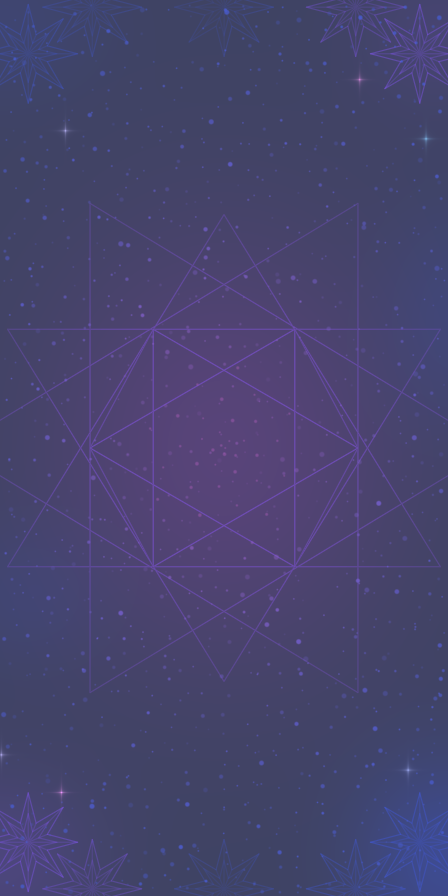
A Shadertoy shader for this background:

```glsl
#define BASE vec3(0.246, 0.262, 0.388)
#define HEART vec3(0.345, 0.265, 0.475)
#define BLUE vec3(0.24, 0.33, 0.76)
#define VIOLET vec3(0.47, 0.31, 0.80)
#define PINK vec3(0.72, 0.38, 0.76)
#define LINE_WIDTH 0.0027
#define LINE_ALPHA 0.72
#define ROSETTE_RADIUS 0.11
#define DOT_ALPHA 0.85
#define CLUSTER_COUNT 34

float hash(vec2 p) {
    vec3 q = fract(p.xyx * vec3(0.1031, 0.1030, 0.0973));
    q += dot(q, q.yzx + 33.33);
    return fract((q.x + q.y) * q.z);
}

float segment(vec2 p, vec2 a, vec2 b) {
    vec2 d = b - a;
    return length(p - a - d * clamp(dot(p - a, d) / dot(d, d), 0.0, 1.0));
}

// Antialiased line coverage
float stroke(float d, float px) {
    return clamp((0.5 * (LINE_WIDTH + px) - d) / px, 0.0, 1.0) * min(1.0, LINE_WIDTH / px);
}

float glow(vec2 p, vec2 center, vec2 radius) {
    vec2 q = (p - center) / radius;
    return exp(-dot(q, q));
}

// Two opposed triangles in a folded quadrant: size = (tip, base, half base)
float trianglePair(vec2 p, vec3 size) {
    vec2 corner = vec2(-size.y, size.z), tip = vec2(size.x, 0.0);
    float side = min(segment(p, corner, tip), segment(vec2(-p.x, p.y), corner, tip));
    return min(side, segment(p, vec2(size.y, 0.0), size.yz));
}

// Eight-pointed rosette with nested outlines and spokes
float rosette(vec2 p, float radius, float px) {
    float sector = 0.785398;
    float angle = atan(p.x, p.y);
    angle = abs(mod(angle + 0.5 * sector, sector) - 0.5 * sector);
    vec2 q = length(p) * vec2(cos(angle), sin(angle));
    vec2 notch = radius * 0.42 * vec2(cos(0.5 * sector), sin(0.5 * sector));
    float outer = segment(q, vec2(radius, 0.0), notch);
    float inner = segment(q, vec2(radius * 0.58, 0.0), notch * 0.55);
    float spoke = min(segment(q, vec2(0.0), vec2(radius, 0.0)), segment(q, vec2(0.0), notch));
    return stroke(outer, px) + 0.7 * stroke(inner, px) + 0.6 * stroke(spoke, px);
}

float disc(float d, float radius, float px) {
    return 1.0 - smoothstep(radius - px, radius + px, d);
}

// One random dot per grid cell
float dots(vec2 p, float cells, float seed, float px) {
    vec2 id = floor(p * cells);
    vec2 spot = 0.15 + 0.7 * vec2(hash(id + seed), hash(id + seed + 17.3));
    float radius = mix(0.0014, 0.0056, pow(hash(id + seed + 41.7), 3.0));
    float shown = step(0.38, hash(id + seed + 73.1));
    float strength = mix(0.2, 1.0, hash(id + seed + 9.2));
    return shown * strength * disc(length(fract(p * cells) - spot) / cells, radius, px);
}

void mainImage(out vec4 fragColor, in vec2 fragCoord) {
    vec2 p = fragCoord / iResolution.xy * vec2(1.0, 2.0);
    float px = 2.0 / iResolution.y;
    vec2 c = p - vec2(0.5, 1.0);
    vec2 folded = abs(c);

    // Backdrop and glows
    vec3 color = mix(BASE, HEART, glow(c, vec2(0.0), vec2(0.39, 0.47)));
    float blueGlow = 0.20 * glow(p, vec2(1.03, 1.30), vec2(0.17, 0.24))
        + 0.14 * glow(p, vec2(0.05, 0.67), vec2(0.18, 0.16))
        + 0.48 * glow(p, vec2(1.0, 0.08), vec2(0.20, 0.22))
        + 0.15 * glow(p, vec2(0.0, 1.95), vec2(0.22, 0.17));
    float violetGlow = 0.24 * glow(p, vec2(0.0, 0.08), vec2(0.21, 0.19))
        + 0.14 * glow(p, vec2(0.98, 1.92), vec2(0.18, 0.17));
    color = mix(color, BLUE, blueGlow);
    color = mix(color, VIOLET, violetGlow);

    // Central star lattice
    float outerLines = stroke(trianglePair(folded.yx, vec3(0.521, 0.265, 0.483)), px);
    outerLines = max(outerLines, stroke(trianglePair(folded, vec3(0.602, 0.299, 0.546)), px));
    float innerLines = stroke(trianglePair(folded, vec3(0.299, 0.158, 0.265)), px);
    float rim = stroke(segment(folded, vec2(0.158, 0.265), vec2(0.299, 0.0)), px);
    innerLines = max(innerLines, 0.7 * rim);
    float fade = mix(1.0, 0.58, smoothstep(0.25, 0.55, length(c)));
    color = mix(color, VIOLET, LINE_ALPHA * fade * max(0.85 * outerLines, innerLines));

    // Rosettes along the top and bottom edges
    bool warm = (c.x < 0.0) == (c.y < 0.0);
    vec3 tint = mix(BLUE, VIOLET, warm && folded.x > 0.15 ? 0.85 : 0.05);
    vec2 edge = vec2(folded.x, 1.0 - folded.y);
    float corner = c.x < 0.0 && c.y > 0.0 ? 0.7 : 1.0;
    for (int i = 0; i < 3; i++) {
        float k = float(i);
        vec2 center = vec2(k * (0.3695 - 0.0755 * k), 0.016 + 0.052 * k * (k - 1.0));
        float strength = corner * (0.30 + 0.15 * k);
        color = mix(color, tint, min(1.0, strength * rosette(edge - center, ROSETTE_RADIUS, px)));
    }

    // Scattered dust and central cluster
    float dust = dots(p, 11.0, 3.0, px) + dots(p, 17.0, 57.0, px) + dots(p, 23.0, 91.0, px);
    vec3 dustTint = mix(BLUE * 1.1, PINK, 0.8 * glow(c, vec2(0.0), vec2(0.45, 0.6)));
    float centerFade = mix(0.55, 1.0, smoothstep(0.1, 0.4, length(c)));
    color = mix(color, dustTint, DOT_ALPHA * centerFade * min(dust, 1.0));
    for (int i = 0; i < CLUSTER_COUNT; i++) {
        float k = float(i), angle = k * 2.39996;
        vec2 spot = 0.19 * (k + 0.5) / float(CLUSTER_COUNT) * vec2(cos(angle), sin(angle));
        float radius = mix(0.0015, 0.004, hash(vec2(k, 5.0)));
        color = mix(color, PINK, 0.40 * disc(length(c - spot), radius, px));
    }

    // Four-pointed sparkles: position and hue
    vec3 sparkles[6] = vec3[6](vec3(0.803, 1.822, 0.0), vec3(0.146, 1.708, 0.5),
        vec3(0.951, 1.690, 1.0), vec3(0.137, 0.231, 0.0),
        vec3(0.911, 0.281, 0.6), vec3(0.003, 0.315, 0.5));
    for (int i = 0; i < 6; i++) {
        vec2 q = abs(p - sparkles[i].xy);
        float rays = exp(-q.x / 0.002 - q.y / 0.012) + exp(-q.y / 0.002 - q.x / 0.010);
        vec3 hue = mix(vec3(0.95, 0.45, 0.75), vec3(0.45, 0.85, 0.95), sparkles[i].z);
        color += hue * (0.36 * rays + 0.04 * glow(q, vec2(0.0), vec2(0.012)));
    }
    fragColor = vec4(color, 1.0);
}
```
